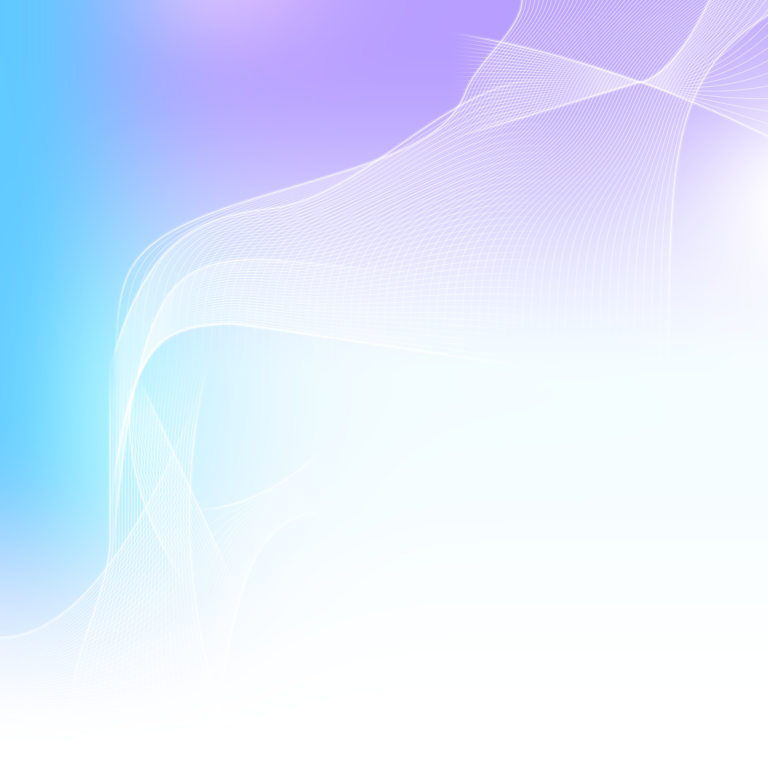
A WebGL 2 fragment shader for this background:

```glsl
#version 300 es
precision highp float;

#define WHITE vec3(1.0)
#define PALE vec3(0.955, 0.99, 1.0)
#define VIOLET vec3(0.715, 0.62, 1.0)
#define PINK vec3(0.89, 0.76, 1.0)
#define AZURE vec3(0.38, 0.79, 1.0)
#define AQUA vec3(0.56, 0.94, 1.0)
#define PERIWINKLE vec3(0.66, 0.80, 1.0)
#define LINE_WIDTH 0.0007
#define LINE_GAIN 0.36
#define VEIL 0.09
#define EDGE_WIDTH 0.0018
#define EDGE_GAIN 0.42

uniform vec2 u_resolution;
out vec4 fragColor;

float glow(vec2 p, vec2 center, vec2 radius) {
    vec2 d = (p - center) / radius;
    return exp(-dot(d, d));
}

// Gradient length per pixel, kept away from zero
float slope(float f) {
    return max(length(vec2(dFdx(f), dFdy(f))), 1e-5);
}

float band(float v, float low, float high, float soft) {
    return smoothstep(low, low + soft, v) * (1.0 - smoothstep(high - soft, high, v));
}

// Opacity of a veil of strands spread between two boundary curves
float ribbon(float v, float a, float b, float count) {
    float fromA = (v - a) / slope(v - a);
    float toB = (b - v) / slope(b - v);
    float inside = smoothstep(-0.5, 0.5, fromA) * smoothstep(-0.5, 0.5, toB)
                 + smoothstep(-0.5, 0.5, -fromA) * smoothstep(-0.5, 0.5, -toB);

    float gap = b - a;
    gap = gap < 0.0 ? min(gap, -0.001) : max(gap, 0.001);
    float u = (v - a) / gap * count;
    float density = slope(u);
    float halfWidth = LINE_WIDTH * u_resolution.y;
    float dist = abs(fract(u + 0.5) - 0.5) / density;
    float strand = clamp(halfWidth + 0.5 - dist, 0.0, 1.0);
    float average = min(1.0, 2.0 * halfWidth * density);
    strand = mix(strand, average, smoothstep(0.3, 0.7, density));

    vec2 rim = vec2(fromA, toB) / (EDGE_WIDTH * u_resolution.y);
    float edge = exp(-rim.x * rim.x) + exp(-rim.y * rim.y);
    return min(inside * (VEIL + LINE_GAIN * strand) + EDGE_GAIN * edge, 0.9);
}

vec3 background(vec2 p) {
    vec3 color = mix(WHITE, PALE, smoothstep(0.05, 0.5, p.y));
    color = mix(color, VIOLET, smoothstep(0.5, 0.95, p.y));
    color = mix(color, PINK, 0.85 * glow(p, vec2(0.27, 1.03), vec2(0.15, 0.10)));

    // Blue wash along the left side
    vec3 wash = mix(PERIWINKLE, AZURE, smoothstep(0.2, 0.48, p.y));
    wash = mix(wash, AQUA, 0.9 * glow(p, vec2(0.17, 0.45), vec2(0.13, 0.22)));
    float reach = mix(0.23, 0.18, smoothstep(0.5, 0.9, p.y));
    float washFade = exp(-pow(p.x / reach, 2.0)) * smoothstep(0.02, 0.4, p.y);
    color = mix(color, wash, washFade);

    // White light at the right side
    color = mix(color, WHITE, 0.6 * glow(p, vec2(1.02, 0.72), vec2(0.20, 0.20)));
    return mix(color, WHITE, glow(p, vec2(1.04, 0.73), vec2(0.09, 0.11)));
}

// Share of light the woven ribbons let through
float meshGap(vec2 p) {
    float x = p.x, y = p.y;
    float open = 1.0;

    // Upright strands of the large sheet
    float left = 0.385 + 0.235 * tanh((y - 0.758) / 0.07) + 0.06 * smoothstep(0.88, 1.0, y);
    float right = 0.87 + 0.13 * exp((y - 0.98) / 0.08);
    open *= 1.0 - ribbon(x, left, right, 64.0) * smoothstep(0.47, 0.68, y);

    // Flowing strands from the shoulder down to the left fold
    float crest = 0.735 + 0.16 * smoothstep(0.35, 0.7, x) - 0.19 * exp((0.15 - x) / 0.06);
    float fold = 0.58 - 0.1 * exp((0.17 - x) / 0.03) - 0.15 * max(x - 0.3, 0.0);
    float inner = 0.665 - 0.13 * exp((0.185 - x) / 0.035) - 0.1 * max(x - 0.33, 0.0);
    float foldFade = smoothstep(0.14, 0.16, x);
    open *= 1.0 - ribbon(y, crest, fold, 40.0) * foldFade * (1.0 - smoothstep(0.58, 0.75, x));
    open *= 1.0 - ribbon(y, inner, fold, 26.0) * foldFade * (1.0 - smoothstep(0.3, 0.6, x));

    // Twist near the upper right corner
    float side = x - 0.834;
    float rising = 0.893 + 0.3 * side + 10.0 * pow(max(side, 0.0), 2.0);
    float falling = 0.893 - 0.36 * side - 0.4 * side * side;
    open *= 1.0 - ribbon(y, rising, falling, 24.0) * smoothstep(0.58, 0.66, x);

    // Lower left sheet with crossing strands
    float slopeEdge = 0.17 + 4.7 * x * x;
    open *= 1.0 - ribbon(y, slopeEdge, 0.07 - 0.17 * x, 36.0) * (1.0 - smoothstep(0.18, 0.28, x));
    float outer = 0.143 - 0.05 * (1.0 - smoothstep(0.08, 0.3, y));
    float stem = 0.247 + 0.6 * pow(y - 0.33, 2.0);
    open *= 1.0 - ribbon(x, outer, stem, 26.0) * band(y, 0.03, 0.56, 0.14);
    float curl = 0.168 + 1.5 * pow(y - 0.46, 2.0);
    open *= 1.0 - ribbon(x, curl, 0.415 - 0.46 * y, 16.0) * band(y, 0.22, 0.52, 0.08);

    // Faint inner petal
    float petal = 0.336 + 2.7 * pow(x - 0.25, 2.0);
    float petalBase = 0.34 - 0.12 * exp((0.3125 - x) / 0.035);
    return open * (1.0 - ribbon(y, petal, petalBase, 18.0) * band(x, 0.24, 0.44, 0.06));
}

void main() {
    vec2 p = gl_FragCoord.xy / u_resolution;
    fragColor = vec4(mix(WHITE, background(p), meshGap(p)), 1.0);
}
```
